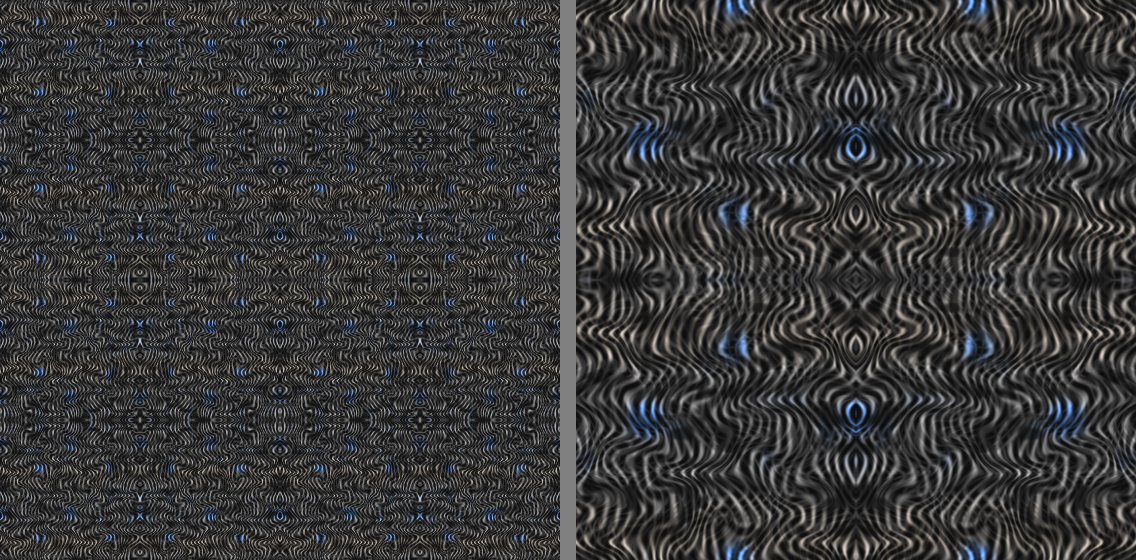
Left, the full canvas; right, a detail of the centre.
Reproduce this pattern procedurally as a Shadertoy shader.

```glsl
// Dark woven texture of fine bowed strokes, mirrored into 2 x 2 seamless repeats.
// Each repeat folds one quarter cell; warped line fields are layered inside it,
// broken up by fine noise, with faint warm rows and small blue glints.

#define REPEATS 2.0     // mirrored repeats across and down
#define LINES 36.0      // strokes across one quarter cell
#define ROWS 12.0       // stroke rows in one quarter cell
#define BOW 1.0         // sideways bend of a stroke, in stroke spacings
#define WARP 2.0        // irregular bend, in stroke spacings
#define SHARPNESS 2.1   // higher gives thinner strokes
#define GROUND vec3(0.050, 0.050, 0.052)
#define GREY vec3(0.99, 0.99, 1.0)
#define WARM vec3(1.09, 1.0, 0.87)
#define BLUE vec3(0.55, 0.95, 1.55)

const float PI = 3.14159265;

float hash(vec2 cell) {
    vec3 h = fract(cell.xyx * vec3(0.1031, 0.1030, 0.0973));
    h += dot(h, h.yzx + 33.33);
    return fract((h.x + h.y) * h.z);
}

// Value noise whose lattice wraps after the given period
float noise(vec2 p, float period, float seed) {
    vec2 cell = floor(p);
    vec2 f = p - cell;
    f = f * f * (3.0 - 2.0 * f);
    vec2 a = mod(cell, period) + seed;
    vec2 b = mod(cell + 1.0, period) + seed;
    return mix(mix(hash(a), hash(vec2(b.x, a.y)), f.x),
               mix(hash(vec2(a.x, b.y)), hash(b), f.x), f.y);
}

// Mirror the canvas so that every cell edge meets its own reflection
vec2 fold(vec2 uv) {
    return abs(fract(uv * REPEATS + 0.5) - 0.5) * 2.0;
}

// One field of bowed strokes, brightest at the middle of each row
float strokes(vec2 p, float seed, float slant) {
    float drift = noise(p * 12.0, 6.0, seed) - 0.5;
    float bend = noise(p * 12.0, 12.0, seed + 19.0) - 0.5;
    float row = p.y * ROWS + 1.1 * drift;
    float phase = p.x * LINES + slant * p.y + BOW * sin(PI * row) + WARP * bend;
    float line = pow(0.5 + 0.5 * cos(2.0 * PI * phase), SHARPNESS);
    line = mix(line, 0.37, smoothstep(0.7, 1.4, fwidth(phase)));
    float bow = sin(PI * row);
    return line * mix(0.35, 1.0, bow * bow);
}

// Soft round spot repeated at every half cell
float spots(vec2 p, vec2 centre, float radius) {
    vec2 q = fract((p - centre) * 2.0 + 0.5) - 0.5;
    return 1.0 - smoothstep(0.2 * radius, radius, length(q));
}

void mainImage(out vec4 fragColor, in vec2 fragCoord) {
    vec2 p = fold(fragCoord / iResolution.xy);

    // Stroke layers: a strong one and two dim slanted ones below it
    float main = strokes(p, 3.0, 0.0);
    float under = 0.0;
    for (int i = 0; i < 2; i++) {
        float side = float(i) * 2.0 - 1.0;
        under = max(under, strokes(p, 41.0 + 23.0 * float(i), 18.0 * side));
    }

    // Light: fine patches that break up the strokes, faint rows, dark holes
    float patches = noise(p * 24.0, 12.0, 77.0);
    float detail = noise(p * 34.0, 34.0, 91.0);
    float warmRow = pow(0.5 + 0.5 * cos(4.0 * PI * (p.y - 0.12)), 3.0);
    float glint = spots(p, vec2(0.0, 0.333), 0.13);
    glint = max(glint, 0.8 * spots(p, vec2(0.29, 0.16), 0.12));
    glint *= 0.35 + 0.65 * detail;
    float gain = 0.35 + 0.75 * patches + 0.6 * detail;
    gain += 0.15 * warmRow * detail + 0.45 * glint;
    float hole = smoothstep(0.10, 0.42, noise(p * 30.0, 30.0, 113.0));

    // Tint: neutral, slightly warm along some rows, blue in the glints
    float warmth = warmRow * (0.3 + 0.5 * patches);
    vec3 tint = mix(GREY, WARM, warmth);
    float cool = smoothstep(0.72, 0.95, noise(p * 14.0, 14.0, 131.0)) * (1.0 - warmRow);
    tint = mix(tint, BLUE, clamp(glint * 1.3 + 0.3 * cool, 0.0, 1.0));

    float light = (0.43 * main * gain + 0.18 * under) * mix(0.35, 1.0, hole);
    fragColor = vec4(GROUND + light * tint, 1.0);
}
```
